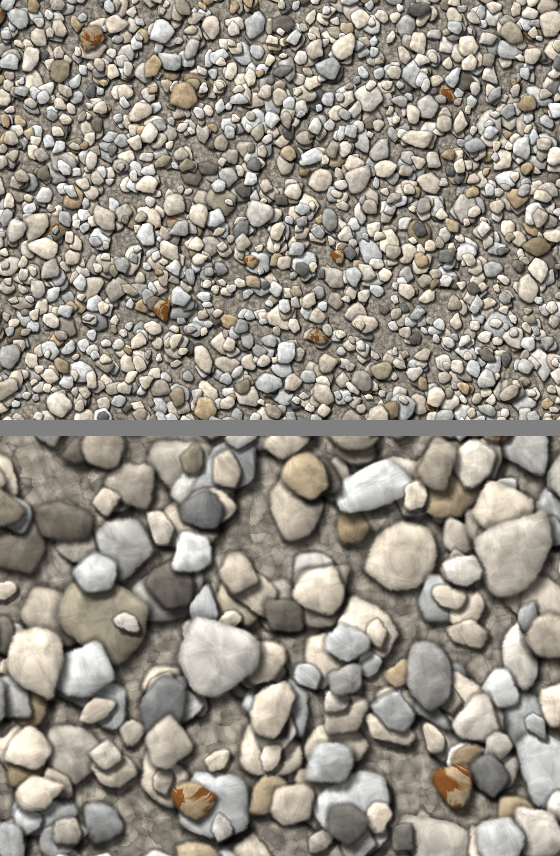
Top, the full canvas; bottom, a detail of the centre.
Write a Shadertoy shader that draws this texture.

```glsl
// Washed pebble aggregate: angular pale stones packed in gritty mortar, lit from the upper left.
#define STONE_CELL 0.058
#define STONE_SIDES 7
#define LAYERS 4
#define EDGE_SOFTNESS 0.0017
#define SHADOW_DEPTH 0.62
#define RELIEF 0.30
#define GRIT 0.30
#define EXPOSURE 1.0
#define MORTAR_COLOR vec3(0.56, 0.53, 0.485)
#define WARM_STONE vec3(0.85, 0.80, 0.725)
#define COOL_STONE vec3(0.80, 0.805, 0.795)
#define RUST_COLOR vec3(0.46, 0.29, 0.15)

const float TAU = 6.2831853;
const vec2 LIGHT = vec2(-0.5, 0.866);

vec3 hash3(vec2 p) {
    vec3 q = fract(p.xyx * vec3(0.1031, 0.1030, 0.0973));
    q += dot(q, q.yxz + 33.33);
    return fract((q.xxy + q.yzz) * q.zyx);
}

mat2 rotation(float a) {
    float c = cos(a), s = sin(a);
    return mat2(c, s, -s, c);
}

// Layered sines, each octave turned and bent by the one before; about -1 to 1.
float mottle(vec2 p) {
    float sum = 0.0, weight = 0.5;
    for (int i = 0; i < 4; i++) {
        p = rotation(1.1) * p + 0.8 * sin(p.yx * 0.9 + float(i));
        sum += weight * sin(p.x) * cos(p.y);
        p *= 1.8;
        weight *= 0.65;
    }
    return sum;
}

// Cellular grit: x is the distance to the nearest grain, y its random tone.
vec2 cellular(vec2 p) {
    vec2 cell = floor(p), nearest = vec2(9.0, 0.0);
    for (int y = -1; y <= 1; y++)
    for (int x = -1; x <= 1; x++) {
        vec2 id = cell + vec2(x, y);
        vec3 h = hash3(id + 57.0);
        float d = length(id + h.xy - p);
        if (d < nearest.x) nearest = vec2(d, h.z);
    }
    return nearest;
}

// Rounded irregular polygon: xy is the outward slope, z the signed distance.
vec3 stoneShape(vec2 p, vec2 id) {
    vec2 slope = vec2(0.0);
    float total = 0.0;
    for (int i = 0; i < STONE_SIDES; i++) {
        vec3 h = hash3(id + float(i) * 17.3);
        float a = (float(i) + 0.85 * h.x) * TAU / float(STONE_SIDES);
        vec2 n = vec2(cos(a), sin(a));
        float w = exp(11.0 * (dot(n, p) - mix(0.68, 1.10, h.y)));
        slope += n * w;
        total += w;
    }
    return vec3(slope / total, log(total) / 11.0);
}

// Paints one layer of scattered stones and their shadows over the ground.
vec3 paintStones(vec3 ground, vec2 p, float size, float density, float seed, float grain) {
    vec2 q = rotation(seed * 0.7) * p / size + seed * 31.0;
    vec2 lightDir = rotation(seed * 0.7) * LIGHT;
    vec2 cell = floor(q);
    for (int y = -1; y <= 1; y++)
    for (int x = -1; x <= 1; x++) {
        vec2 id = cell + vec2(x, y) + 100.0;
        vec3 place = hash3(id), form = hash3(id + 211.0), tone = hash3(id + 433.0);
        if (place.z > density) continue;
        float radius = mix(0.34, 0.66, form.x * form.x);
        vec2 offset = q - (id - 100.0) - mix(vec2(0.2), vec2(0.8), place.xy);
        if (length(offset) > 1.2) continue;

        // Turn and stretch the stone into its own frame.
        mat2 turn = rotation(form.y * TAU);
        vec2 stretch = vec2(1.0, mix(1.0, 1.5, form.z)) / radius;
        vec2 s = turn * offset * stretch;
        vec2 shadowPoint = turn * (offset + lightDir * 0.13) * stretch;
        vec3 shape = stoneShape(s, id);
        float d = shape.z;

        // Cast shadow and dark contact line.
        float shadow = 1.0 - smoothstep(-0.12, 0.20, stoneShape(shadowPoint, id).z);
        float contact = 1.0 - smoothstep(0.0, 0.22, d);
        ground *= (1.0 - SHADOW_DEPTH * shadow) * (1.0 - 0.30 * contact);

        // Mineral colour, with a few tan, dark and rusty stones.
        vec3 color = mix(WARM_STONE, COOL_STONE, smoothstep(0.3, 0.9, tone.x));
        color *= mix(0.72, 1.10, sqrt(tone.y));
        color *= mix(vec3(1.0), vec3(0.82, 0.77, 0.68), step(0.90, tone.z));
        color *= 1.0 - 0.45 * step(tone.z, 0.04);
        float stain = mottle(s * 2.6 + tone.xy * 40.0);
        color = mix(color, RUST_COLOR, step(0.988, tone.z) * smoothstep(-0.1, 0.3, stain));

        // Worn faces: lit flank, shaded flank, dulled rim and surface grain.
        vec2 outward = shape.xy * turn;
        float flank = smoothstep(-0.75, 0.0, d);
        float shade = 1.0 + RELIEF * dot(outward, lightDir) * flank;
        shade *= 1.0 - 0.22 * smoothstep(-0.16, 0.02, d);
        shade *= 1.0 + 0.16 * stain + 0.12 * grain;
        float softness = EDGE_SOFTNESS / (size * radius);
        ground = mix(ground, color * shade, 1.0 - smoothstep(-softness, softness, d));
    }
    return ground;
}

void mainImage(out vec4 fragColor, in vec2 fragCoord) {
    vec2 p = fragCoord / iResolution.y;
    float grain = mottle(p * 260.0);

    // Gritty mortar bed.
    vec2 grit = cellular(p * 115.0);
    float tone = 1.0 + GRIT * (grit.y - 0.45) + GRIT * (0.45 - grit.x);
    vec3 color = MORTAR_COLOR * (tone + 0.25 * grain);

    // Stones with rough outlines, then broad uneven light.
    vec2 rough = p + 0.0016 * vec2(mottle(p * 130.0), mottle(p * 130.0 + 19.0));
    for (int i = 0; i < LAYERS; i++) {
        float k = float(i);
        float size = STONE_CELL * (0.82 + 0.24 * sin(k * 2.2 + 0.2));
        color = paintStones(color, rough, size, 0.86 - 0.13 * k, k + 1.0, grain);
    }
    color *= EXPOSURE * (1.0 + 0.07 * mottle(p * 5.0));
    fragColor = vec4(clamp(color, 0.0, 1.0), 1.0);
}
```
